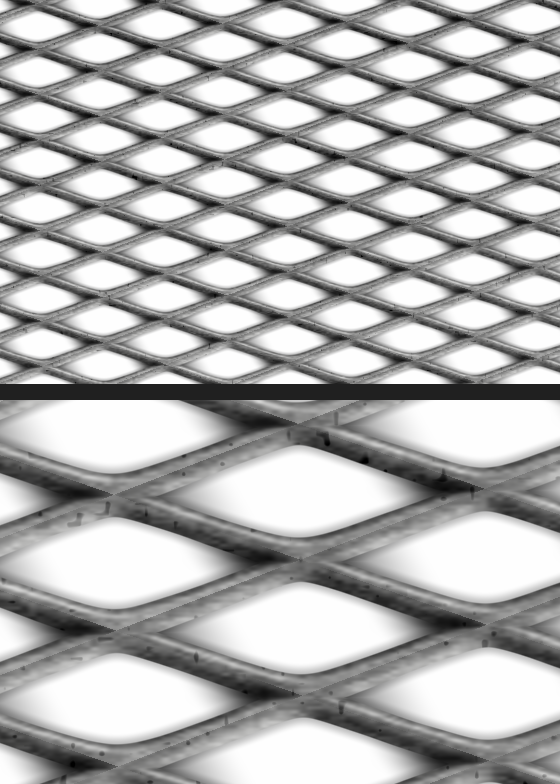
Top: the whole. Bottom: its middle third, enlarged.
Reproduce this texture procedurally as a Shadertoy shader.

```glsl
// Expanded steel mesh over a white ground, lit from the upper left.
// A slightly turned lattice of rhombic cells; each holds one lens-shaped
// opening, with four shaded strand faces and soft shadows at its tips.

const vec2  PITCH = vec2(0.322, 0.118);    // repeat size, in canvas heights
const vec2  ANCHOR = vec2(0.746, 0.587);   // centre of one opening
const float TILT = 0.016;                  // lattice rotation, radians
const float TOP_RISE = 0.74;               // opening edges, in half pitches
const float BOTTOM_DROP = 0.83;
const float TOP_ROUNDING = 0.004;
const float BOTTOM_ROUNDING = 0.022;
const float CELL_VARIATION = 0.07;
const float GRAIN = 0.13;
const vec3  GROUND = vec3(0.995);
const vec3  STEEL_TINT = vec3(1.0, 1.0, 0.995);

float hash(vec2 p) {
    return fract(sin(dot(p, vec2(127.1, 311.7))) * 43758.55);
}

float noise(vec2 p) {
    vec2 i = floor(p), f = fract(p);
    f = f * f * (3.0 - 2.0 * f);
    return mix(mix(hash(i), hash(i + vec2(1, 0)), f.x),
               mix(hash(i + vec2(0, 1)), hash(i + vec2(1, 1)), f.x), f.y);
}

// Soft elliptical spot, 1 at its centre
float spot(vec2 p, vec2 centre, vec2 size) {
    vec2 q = (p - centre) / size;
    return exp(-dot(q, q));
}

// Grey of the strand faces at a given depth outside the opening
float steelTone(float depth, float upper, float right) {
    float upperLeft = mix(0.74, 0.48, smoothstep(0.05, 0.24, depth));
    float upperRight = mix(0.2, 0.4, smoothstep(0.1, 0.27, depth));
    float ridge = (depth - 0.095) / 0.05;
    float lowerLeft = 0.44 + 0.32 * exp(-ridge * ridge);
    float lowerRight = mix(0.3, 0.6, smoothstep(0.02, 0.14, depth));
    return mix(mix(lowerLeft, lowerRight, right),
               mix(upperLeft, upperRight, right), upper);
}

// Grey of the ground seen through the opening, with blurred shadows
float groundTone(vec2 c, float depth, float leftness) {
    float rightShadow = smoothstep(0.38, 0.82, c.x + 0.25 * c.y);
    float leftShadow = smoothstep(0.3, 0.85, -c.x - 0.2 * c.y);
    float rim = smoothstep(-0.17, 0.02, depth);
    float shade = 1.0 - 0.72 * rightShadow;
    shade *= 1.0 - mix(0.4, 0.55, leftness) * leftShadow;
    return shade * (1.0 - 0.26 * rim);
}

void mainImage(out vec4 fragColor, in vec2 fragCoord) {
    vec2 canvas = fragCoord / iResolution.y;
    float across = fragCoord.x / iResolution.x;

    // Turn into the lattice; find the nearest rhombus centre
    vec2 p = canvas - ANCHOR;
    float cs = cos(TILT), sn = sin(TILT);
    p = vec2(cs * p.x + sn * p.y, cs * p.y - sn * p.x);
    vec2 h = p / (0.5 * PITCH);
    vec2 id = floor(0.5 * vec2(h.x + h.y, h.x - h.y) + 0.5);
    vec2 c = h - vec2(id.x + id.y, id.x - id.y);

    // Rounded upper and lower edges of the opening
    float waver = 0.025 * (noise(h * 3.0) - 0.5);
    float above = c.y - TOP_RISE + sqrt(c.x * c.x + TOP_ROUNDING);
    float below = -c.y - BOTTOM_DROP + sqrt(c.x * c.x + BOTTOM_ROUNDING);
    float depth = max(above, below) + waver;
    float edge = 2.0 / (PITCH.y * iResolution.y);
    float steelMask = smoothstep(-edge, edge, depth);

    // Strand faces, softer in contrast toward the bottom
    float upper = smoothstep(-0.08, 0.08, above - below);
    float right = smoothstep(-0.16, 0.16, c.x);
    float steel = steelTone(depth, upper, right);
    steel = mix(steel, 0.53, 0.22 * (1.0 - canvas.y));
    steel *= mix(1.06, 0.92, canvas.y);

    // Wear: tone per cell, fine grain and sparse dark flecks
    steel += CELL_VARIATION * (hash(id) - 0.5);
    steel += GRAIN * (noise(p * vec2(150.0, 330.0)) - 0.5);
    steel += 0.1 * (noise(p * vec2(28.0, 60.0)) - 0.5);
    steel -= 0.18 * smoothstep(0.86, 0.98, noise(p * 120.0 + 37.0));

    // Dark pockets where strands meet
    float pocket = 0.72 * spot(c, vec2(0.8, 0.03), vec2(0.17, 0.14));
    pocket += 0.3 * spot(c, vec2(-0.82, -0.02), vec2(0.13, 0.1));
    pocket *= mix(0.75, 1.1, canvas.y);

    vec3 ground = GROUND * groundTone(c, depth, 1.0 - across);
    vec3 color = mix(ground, STEEL_TINT * steel, steelMask);
    fragColor = vec4(clamp(color * (1.0 - pocket), 0.0, 1.0), 1.0);
}
```
